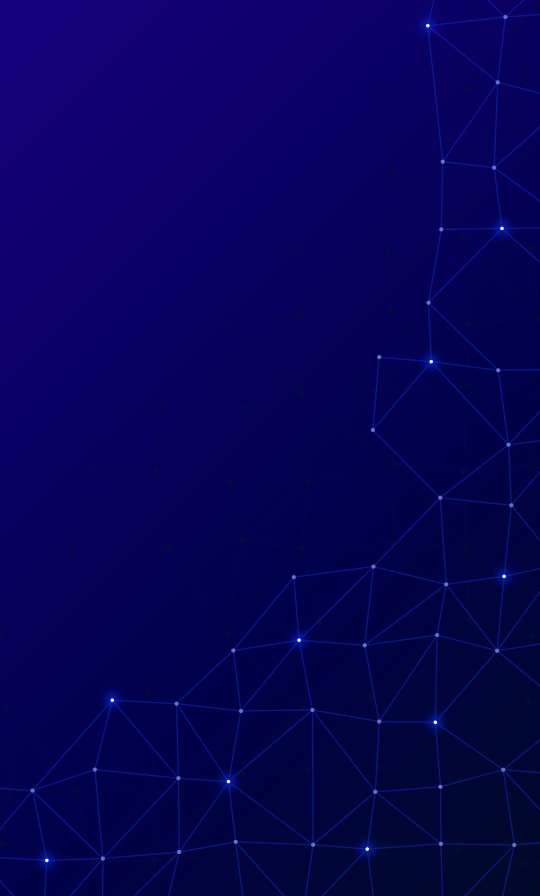
This background is drawn by a Shadertoy shader. Its source:

```glsl
// A dark blue diagonal gradient with a glowing web of points and lines.
// The web is a jittered lattice kept right of a stepped rim, with some
// squares split by a diagonal; a darker lattice lies faintly behind it.

const vec3 VIOLET = vec3(0.085, 0.000, 0.495);
const vec3 NAVY   = vec3(0.000, 0.000, 0.285);
const vec3 ABYSS  = vec3(0.000, 0.035, 0.155);
const vec3 LINE_COLOR  = vec3(0.06, 0.19, 0.85);
const vec3 DOT_COLOR   = vec3(0.52, 0.56, 0.88);
const vec3 GLOW_COLOR  = vec3(0.03, 0.18, 0.92);
const vec3 GHOST_COLOR = vec3(0.00, 0.09, 0.17);

const float ASPECT = 0.60;                  // design width over height
const vec2 CELL   = vec2(0.0742, 0.0768);   // lattice spacing
const vec2 ORIGIN = vec2(0.0404, 0.0260);   // first node, from the top left
const float JITTER = 0.34;
const float DIAGONAL_SHARE = 0.65;          // of the complete squares
const float LINE_RADIUS = 0.0006;
const float DOT_RADIUS  = 0.0023;
const float GLOW_RADIUS = 0.0085;
const float LINE_ALPHA  = 0.46;
const float DOT_ALPHA   = 0.75;
const float GLOW_ALPHA  = 0.55;
const float GHOST_ALPHA = 0.45;

float hash(vec2 c) {
    return fract(sin(dot(c, vec2(127.1, 311.7))) * 43758.5453);
}

float segmentDistance(vec2 p, vec2 a, vec2 b) {
    vec2 pa = p - a, ba = b - a;
    return length(pa - ba * clamp(dot(pa, ba) / dot(ba, ba), 0.0, 1.0));
}

vec2 nodePosition(vec2 id, float seed) {
    vec2 shift = vec2(hash(id + seed), hash(id + seed + 17.3)) - 0.5;
    return ORIGIN + (id + JITTER * shift) * CELL;
}

// Front nodes follow the stepped rim; ghost nodes are thinned at random.
bool nodeExists(vec2 id, bool ghost) {
    if (ghost) return hash(id + 5.7) > 0.2;
    float firstColumn = min(6.0, floor(6.1 - 1.5 * (id.y - 7.0)));
    if (abs(id.y - 5.5) < 1.0) firstColumn -= 1.0;
    bool upperGap = id.y < 8.0 && abs(mod(2.0 * id.x + id.y, 5.0) - 3.0) < 0.5;
    bool lowerGap = id.x > 3.0 && abs(id.x + 3.0 * id.y - 37.0) < 0.5;
    return (id.x >= firstColumn || id.y > 10.5) && !upperGap && !lowerGap;
}

bool isBright(vec2 id) {
    return abs(mod(id.x + 3.0 * id.y, 5.0) - 1.0) < 0.5;
}

// Distances to the nearest line, plain dot and bright dot.
vec3 network(vec2 p, float seed, bool ghost) {
    vec3 nearest = vec3(1.0);
    vec2 base = floor((p - ORIGIN) / CELL);
    for (int y = -2; y <= 1; y++)
    for (int x = -1; x <= 1; x++) {
        vec2 id = base + vec2(x, y);
        vec2 idR = id + vec2(1, 0), idD = id + vec2(0, 1), idC = id + 1.0;
        bool hasA = nodeExists(id, ghost), hasR = nodeExists(idR, ghost);
        bool hasD = nodeExists(idD, ghost), hasC = nodeExists(idC, ghost);
        vec2 a = nodePosition(id, seed), r = nodePosition(idR, seed);
        vec2 d = nodePosition(idD, seed), c = nodePosition(idC, seed);

        // Lattice sides; even columns bridge a missing node off the notch
        if (hasA && hasR) nearest.x = min(nearest.x, segmentDistance(p, a, r));
        if (hasA && hasD) nearest.x = min(nearest.x, segmentDistance(p, a, d));
        vec2 idB = id + vec2(0, 2);
        bool bridges = !ghost && mod(id.x, 2.0) < 0.5 && abs(id.y - 5.0) > 2.0;
        if (bridges && hasA && !hasD && nodeExists(idB, ghost))
            nearest.x = min(nearest.x, segmentDistance(p, a, nodePosition(idB, seed)));

        // Diagonals: always beside a missing corner, else at random
        bool canRise = hasR && hasD && abs(id.y - 4.0) > 0.5;
        bool canFall = hasA && hasC;
        bool falls = canFall && (!canRise || hash(id + seed + 3.1) > 0.5);
        bool split = !(canFall && canRise) || hash(id + seed + 9.4) < DIAGONAL_SHARE;
        if (split && falls) nearest.x = min(nearest.x, segmentDistance(p, a, c));
        else if (split && canRise) nearest.x = min(nearest.x, segmentDistance(p, r, d));

        // Nodes
        if (hasA) {
            float dist = length(p - a);
            if (isBright(id)) nearest.z = min(nearest.z, dist);
            else nearest.y = min(nearest.y, dist);
        }
    }
    return nearest;
}

float disc(float dist, float radius, float pixel) {
    return 1.0 - smoothstep(radius - 0.6 * pixel, radius + 0.6 * pixel, dist);
}

float stroke(float dist, float pixel) {
    return 1.0 - smoothstep(0.0, LINE_RADIUS + 0.8 * pixel, dist);
}

void mainImage(out vec4 fragColor, in vec2 fragCoord) {
    vec2 uv = fragCoord / iResolution.xy;
    vec2 p = vec2(uv.x * ASPECT, 1.0 - uv.y);
    float pixel = 1.0 / iResolution.y;

    // Diagonal background
    float t = (p.x + p.y) / (ASPECT + 1.0);
    vec3 color = mix(VIOLET, NAVY, clamp(t / 0.64, 0.0, 1.0));
    color = mix(color, ABYSS, clamp((t - 0.64) / 0.36, 0.0, 1.0));

    // Ghost lattice, fading out toward the top left
    vec3 ghost = network(p / 1.12 + vec2(0.031, 0.017), 41.0, true);
    float ghostMask = smoothstep(0.45, 0.60, p.x + 0.85 * p.y);
    float ghostShape = max(0.5 * stroke(ghost.x, pixel),
                           disc(min(ghost.y, ghost.z), 1.2 * DOT_RADIUS, pixel));
    color = mix(color, GHOST_COLOR, GHOST_ALPHA * ghostMask * ghostShape);

    // Front web: lines, halos, then dots
    vec3 web = network(p, 0.0, false);
    color = mix(color, LINE_COLOR, LINE_ALPHA * stroke(web.x, pixel));
    float halo = exp(-web.z * web.z / (GLOW_RADIUS * GLOW_RADIUS));
    color = mix(color, GLOW_COLOR, GLOW_ALPHA * halo);
    color = mix(color, DOT_COLOR, DOT_ALPHA * disc(web.y, DOT_RADIUS, pixel));
    color = mix(color, vec3(0.92, 0.96, 1.0), disc(web.z, 0.85 * DOT_RADIUS, pixel));
    fragColor = vec4(color, 1.0);
}
```
